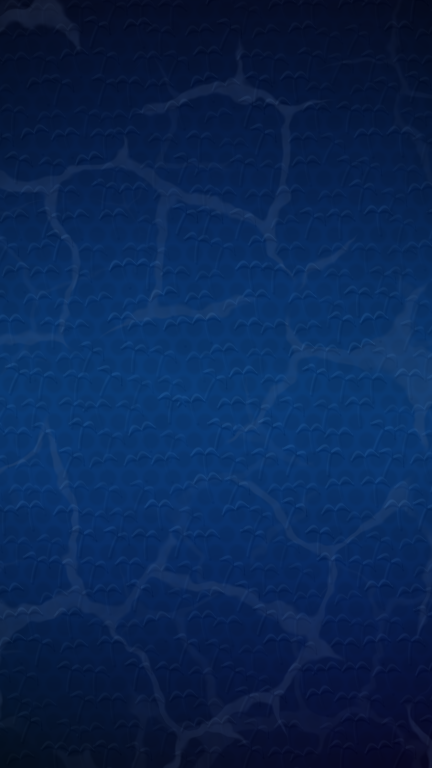
A Shadertoy shader for this texture:

```glsl
// Deep blue gradient wall with pale branching cracks, faint dots and embossed sprouts.

const vec3 GRADIENT[9] = vec3[9](      // top to bottom
    vec3(.020, .048, .145), vec3(.020, .088, .230), vec3(.028, .140, .325),
    vec3(.035, .195, .410), vec3(.040, .225, .450), vec3(.038, .208, .435),
    vec3(.030, .155, .365), vec3(.025, .092, .255), vec3(.025, .048, .150));
const vec3 CRACK_COLOR = vec3(.30, .38, .52);
const vec3 RELIEF_COLOR = vec3(.75, .95, 1.0);
const float CRACK_OPACITY = .19;
const float CRACK_CELLS = 3.1;         // crack cells per canvas width
const float CRACK_WIDTH = .034;        // in crack cells
const float DOT_PITCH = .050;          // the rest in canvas widths
const float DOT_RADIUS = .019;
const float DOT_DARKENING = .065;
const vec2 SPROUT_PITCH = vec2(.076, .062);
const float LEAF_LENGTH = .031;
const float STEM_LENGTH = .050;
const float RELIEF_STRENGTH = .060;

vec2 hash22(vec2 p) {
    vec3 q = fract(p.xyx * vec3(.1031, .1030, .0973));
    q += dot(q, q.yzx + 33.33);
    return fract((q.xx + q.yz) * q.zy);
}

float noise(vec2 p) {
    vec2 i = floor(p), f = fract(p);
    f *= f * (3. - 2. * f);
    return mix(mix(hash22(i).x, hash22(i + vec2(1, 0)).x, f.x),
               mix(hash22(i + vec2(0, 1)).x, hash22(i + 1.).x, f.x), f.y);
}

float fbm(vec2 p) {
    float sum = 0., gain = .5;
    for (int i = 0; i < 4; i++) {
        sum += gain * noise(p);
        p = mat2(1.6, 1.2, -1.2, 1.6) * p + 7.3;
        gain *= .5;
    }
    return sum;
}

// Distance to the cell borders, blended by k so that junctions fill in as webs.
float borderDistance(vec2 p, float k) {
    vec2 cell = floor(p), f = fract(p), nearest = vec2(0), owner = vec2(0);
    float best = 9.;
    for (int y = -1; y <= 1; y++)
    for (int x = -1; x <= 1; x++) {
        vec2 g = vec2(x, y), r = g + hash22(cell + g + 50.) - f;
        if (dot(r, r) < best) { best = dot(r, r); nearest = r; owner = g; }
    }
    float sum = 0.;
    for (int y = -2; y <= 2; y++)
    for (int x = -2; x <= 2; x++) {
        vec2 g = owner + vec2(x, y), r = g + hash22(cell + g + 50.) - f;
        vec2 gap = r - nearest;
        if (dot(gap, gap) > 1e-5)
            sum += exp(-dot(.5 * (r + nearest), normalize(gap)) / k);
    }
    return -k * log(max(sum, 1e-20));
}

float crackMask(vec2 p, float cells, float px) {
    vec2 warp = vec2(fbm(p * 7.), fbm(p * 7. + 31.)) - .5;
    vec2 ripple = vec2(noise(p * 42.), noise(p * 42. + 17.)) - .5;
    vec2 q = (p + .13 * warp + .008 * ripple) * cells;
    float taper = smoothstep(.30, .72, noise(p * 4.6 + 11.));
    float web = smoothstep(.52, .82, noise(p * 3.3 + 23.));
    float d = borderDistance(q, mix(.025, .105, web));
    float width = CRACK_WIDTH * (1.25 * taper - .12);
    float soft = (.0025 + px) * cells;
    return (1. - smoothstep(width - soft, width + soft, d)) * smoothstep(.04, .3, taper);
}

// Height of one sprout: two drooping leaves on a thin curved stem.
float sproutHeight(vec2 p, float px) {
    float t = clamp(abs(p.x) / LEAF_LENGTH, 0., 1.);
    float spine = .042 * t * (1. - t) - .003 * t;
    float leaf = length(vec2(max(abs(p.x) - LEAF_LENGTH, 0.), p.y - spine));
    leaf -= .017 * t * (1. - t);
    float along = clamp(p.y, -STEM_LENGTH, 0.);
    float stem = length(p - vec2(2.5 * along * along, along)) - .0008;
    float soft = .0022 + px;
    return max(1. - smoothstep(-.001, soft, leaf), .55 * (1. - smoothstep(0., soft, stem)));
}

float reliefHeight(vec2 p, float px) {
    vec2 cell = floor(p / SPROUT_PITCH);
    float height = 0.;
    for (int y = -1; y <= 1; y++)
    for (int x = -1; x <= 1; x++) {
        vec2 id = cell + vec2(x, y), rnd = hash22(id + 90.);
        vec2 stagger = vec2(.5 * mod(id.y, 2.), 0.);
        vec2 q = p - (id + stagger + .25 + .5 * rnd) * SPROUT_PITCH;
        float a = (hash22(id + 140.).x - .65) * .9;
        q = mat2(cos(a), -sin(a), sin(a), cos(a)) * q;
        height = max(height, sproutHeight(q, px) * (.5 + .5 * rnd.y));
    }
    return height;
}

void mainImage(out vec4 fragColor, in vec2 fragCoord) {
    vec2 uv = fragCoord / iResolution.xy, p = fragCoord / iResolution.x;
    float px = 1. / iResolution.x;

    // Backdrop with tinted lower corners and darker sides
    float band = clamp((1. - uv.y) * 8., 0., 7.999);
    int i = int(band);
    vec3 color = mix(GRADIENT[i], GRADIENT[i + 1], fract(band));
    float low = 1. - smoothstep(0., .35, uv.y);
    color += low * mix(vec3(-.008, .018, -.012), vec3(.008, -.018, .012), uv.x);
    color *= 1.03 - .45 * pow(abs(uv.x - .5) * 2., 3.) * abs(uv.y - .47);
    color *= .95 + .1 * fbm(p * 9.);

    // Staggered dots
    vec2 grid = p / vec2(DOT_PITCH, DOT_PITCH * .866);
    grid.x += .5 * mod(floor(grid.y), 2.);
    float r = length((fract(grid) - .5) * vec2(1., .866)) * DOT_PITCH;
    color *= 1. - DOT_DARKENING * (1. - smoothstep(-.003 - px, .003 + px, r - DOT_RADIUS));

    // Cracks: broad webs, then a finer faint set
    float crack = max(crackMask(p, CRACK_CELLS, px),
                      .42 * crackMask(p + 5.7, CRACK_CELLS * 1.5, px));
    color = mix(color, CRACK_COLOR, CRACK_OPACITY * crack * (.6 + .8 * fbm(p * 24.)));

    // Sprouts lit from above
    vec2 toLight = vec2(-.0012, .0026);
    float relief = reliefHeight(p - toLight, px) - reliefHeight(p + toLight, px);
    float shade = .35 + 1.5 * color.b;
    color += RELIEF_STRENGTH * shade * RELIEF_COLOR * (max(relief, 0.) + .6 * min(relief, 0.));

    fragColor = vec4(clamp(color, 0., 1.), 1.);
}
```
